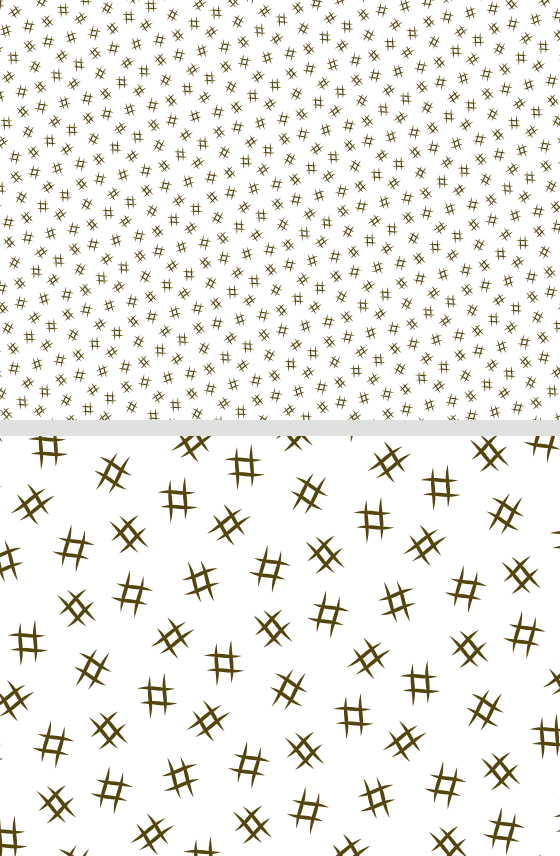
Top: the whole. Bottom: its middle third, enlarged.
Reproduce this pattern procedurally as a WebGL 2 fragment shader.

```glsl
#version 300 es
precision highp float;
// Small olive brush-drawn cross-hatch marks tossed over white on a tilted, glide-mirrored repeat.

uniform vec2 u_resolution;
out vec4 fragColor;

// Colours
const vec3 PAPER = vec3(1.0);
const vec3 INK = vec3(0.33, 0.27, 0.05);

// Repeat, in units of canvas height
const vec2 ORIGIN = vec2(0.6736, 0.4653);
const float PERIOD = 0.1565;
const float REPEAT_TILT = -0.1037;
const float ROW_STEP = 0.1;      // share of the period
const float ROW_SHIFT = 0.352;
const float SHIFT_CURVE = 0.0115;

// Marks, in units of canvas height
const float LONG_HALF = 0.0172;
const float SHORT_HALF = 0.0150;
const float GAP_HALF = 0.0058;
const float STROKE_HALF = 0.00148;
const float BEND = 0.0005;

// Tilt of the centre, inner and outer rows of marks, in radians
const vec3 MARK_TILT = vec3(-0.42, 0.104, -0.855);
// Spacing of the main strokes in those rows, relative to GAP_HALF
const vec3 MARK_GAP = vec3(0.86, 1.0, 0.74);

mat2 rotation(float angle) {
    float c = cos(angle), s = sin(angle);
    return mat2(c, s, -s, c);
}

// Pixel coverage of a tapered, slightly bent stroke along y
float stroke(vec2 p, float halfLength, float pixel) {
    float along = p.y / halfLength;
    float halfWidth = STROKE_HALF * max(1.0 - along * along, 0.0);
    float across = p.x + BEND * sin(3.0 * along);
    float right = min(across + halfWidth, 0.5 * pixel);
    float left = max(across - halfWidth, -0.5 * pixel);
    return clamp((right - left) / pixel, 0.0, 1.0);
}

// Two long strokes crossed by two shorter ones, with uneven ends
float hatchMark(vec2 p, float gap, float pixel) {
    float cover = 0.0;
    for (int i = 0; i < 2; i++) {
        float side = float(2 * i - 1);
        vec2 upright = p - side * vec2(gap, 0.0012);
        vec2 level = p.yx - side * vec2(GAP_HALF, -0.0010);
        cover = max(cover, stroke(upright, LONG_HALF, pixel));
        cover = max(cover, stroke(level, SHORT_HALF, pixel));
    }
    return cover;
}

// Five rows of marks around the centre of one repeat
float markGroup(vec2 q, float pixel) {
    float cover = 0.0;
    for (int row = -2; row <= 2; row++) {
        float k = float(row);
        vec2 centre = vec2(ROW_SHIFT * k - SHIFT_CURVE * k * k * k, -ROW_STEP * k);
        vec2 offset = q - centre;
        offset = (offset - floor(offset + 0.5)) * PERIOD;
        int kind = abs(row);
        vec2 local = rotation(-MARK_TILT[kind]) * offset;
        cover = max(cover, hatchMark(local, GAP_HALF * MARK_GAP[kind], pixel));
    }
    return cover;
}

void main() {
    float pixel = 1.0 / u_resolution.y;
    vec2 p = gl_FragCoord.xy * pixel - ORIGIN;
    vec2 q = rotation(-REPEAT_TILT) * p / PERIOD;

    // The second group is the first one after a glide reflection
    vec2 mirrored = vec2(q.x - 0.5, 0.5 - q.y);
    float cover = max(markGroup(q, pixel), markGroup(mirrored, pixel));

    fragColor = vec4(mix(PAPER, INK, cover), 1.0);
}
```
